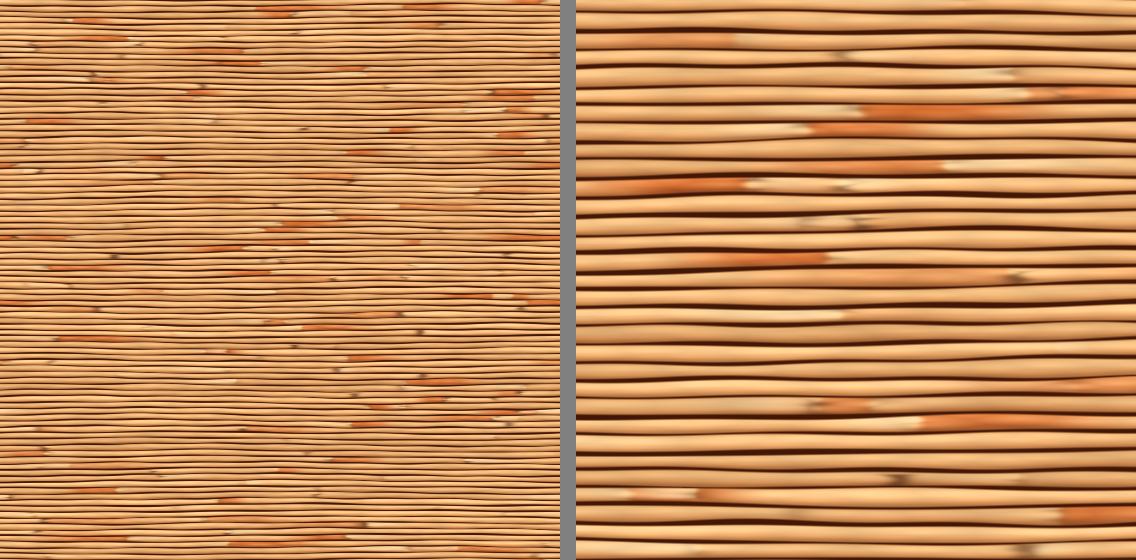
Left, the full canvas; right, a detail of the centre.
A WebGL 1 fragment shader for this texture:

```glsl
precision highp float;

uniform vec2 u_resolution;

const float ROWS = 93.0;            // reeds from bottom to top
const float TAU = 6.2831853;
const float EDGE_DRIFT = 0.13;      // how far reed edges wander, in rows
const float GAP_HALF = 0.10;        // mean half width of a gap, in rows
const float GAP_VARIATION = 0.05;
const float TONE_VARIATION = 0.14;  // brightness spread between reeds
const vec2 GRAIN_CELLS = vec2(28.0, 186.0);

const vec3 GAP_COLOR = vec3(0.26, 0.09, 0.02);
const vec3 KNOT_COLOR = vec3(0.42, 0.24, 0.12);
const vec3 RUST_COLOR = vec3(0.74, 0.36, 0.15);
const vec3 SHADE_COLOR = vec3(0.70, 0.45, 0.25);
const vec3 REED_COLOR = vec3(0.90, 0.65, 0.41);
const vec3 LIGHT_COLOR = vec3(0.96, 0.76, 0.52);
const vec3 PALE_COLOR = vec3(0.98, 0.86, 0.66);

float hash(vec2 p) {
  return fract(sin(dot(p, vec2(127.1, 311.7))) * 4375.85);
}

// Smooth variation along a reed, periodic across the canvas, in -1..1
float wave(float x, float row, float seed) {
  float a = hash(vec2(row, seed));
  float b = hash(vec2(row, seed + 1.0));
  return 0.6 * sin(TAU * (x * floor(1.0 + 3.0 * a) + b))
       + 0.4 * sin(TAU * (x * floor(4.0 + 5.0 * b) + a));
}

// Lower edge of a reed, always at or above its row line
float reedEdge(float x, float row) {
  return row + EDGE_DRIFT * (1.0 + wave(x, mod(row, ROWS), 3.0));
}

// Tiling cellular noise: distance to the nearest feature point
float cellular(vec2 p, vec2 period) {
  vec2 cell = floor(p);
  float nearest = 2.0;
  for (int j = -1; j <= 1; j++) {
    for (int i = -1; i <= 1; i++) {
      vec2 c = cell + vec2(float(i), float(j));
      vec2 w = mod(c, period);
      vec2 point = c + vec2(hash(w), hash(w + 41.3));
      nearest = min(nearest, distance(p, point));
    }
  }
  return nearest;
}

void main() {
  vec2 uv = gl_FragCoord.xy / u_resolution;
  float pixel = ROWS / u_resolution.y;

  // Find the reed and the position across it
  float y = uv.y * ROWS + 0.18 * sin(TAU * (uv.x + 2.0 * uv.y));
  float k = floor(y);
  if (y < reedEdge(uv.x, k)) k -= 1.0;
  float low = reedEdge(uv.x, k);
  float high = reedEdge(uv.x, k + 1.0);
  float v = (y - low) / (high - low);
  float row = mod(k, ROWS);
  float grain = cellular(uv * GRAIN_CELLS, GRAIN_CELLS);

  // Rounded body, lit from above
  vec3 color = mix(SHADE_COLOR, REED_COLOR, smoothstep(0.08, 0.42, v));
  color = mix(color, LIGHT_COLOR, smoothstep(0.35, 0.62, v));
  color = mix(color, REED_COLOR, smoothstep(0.74, 0.96, v));
  float tone = hash(vec2(row, 9.0)) - 0.5 + 0.35 * wave(uv.x, row, 12.0);
  color *= 1.0 + TONE_VARIATION * tone * vec3(0.7, 1.0, 1.3);

  // Joints: rust stain on one side, pale sheath on the other, dark knot between
  for (int i = 0; i < 2; i++) {
    vec2 id = vec2(row, 20.0 + 7.0 * float(i));
    float d = fract(uv.x - hash(id) + 0.5) - 0.5;
    d *= hash(id + 0.3) < 0.5 ? -1.0 : 1.0;
    d += 0.006 * (grain - 0.5);
    float stainLength = mix(0.04, 0.22, hash(id + 1.7));
    float sheathLength = mix(0.02, 0.16, hash(id + 2.9));
    float stain = smoothstep(-0.002, 0.006, d)
                * (1.0 - smoothstep(0.35 * stainLength, stainLength, d));
    float sheath = smoothstep(-0.002, 0.003, -d)
                 * (1.0 - smoothstep(0.2 * sheathLength, sheathLength, -d));
    float knot = exp(-pow(d / 0.009, 2.0)) * smoothstep(0.15, 0.65, grain);
    float stainAmount = smoothstep(0.35, 0.95, hash(id + 4.1));
    float sheathAmount = 0.75 * hash(id + 5.3);
    vec3 rust = RUST_COLOR * mix(0.82, 1.16, smoothstep(0.1, 0.6, v));
    color = mix(color, rust, stain * stainAmount * (0.65 + 0.35 * grain));
    color = mix(color, PALE_COLOR, sheath * sheathAmount * smoothstep(0.15, 0.5, v));
    color = mix(color, KNOT_COLOR, 0.85 * knot * hash(id + 6.7));
  }

  // Fine lengthwise grain
  color *= 1.0 + 0.10 * (0.5 - grain);

  // Dark gaps of uneven width
  float edgeRow = v < 0.5 ? row : mod(row + 1.0, ROWS);
  float gapHalf = GAP_HALF + GAP_VARIATION * wave(uv.x, edgeRow, 31.0)
                + GAP_VARIATION * (hash(vec2(edgeRow, 35.0)) - 0.5);
  float edgeDistance = min(y - low, high - y);
  float soft = max(0.07, 0.6 * pixel);
  float gap = 1.0 - smoothstep(gapHalf - soft, gapHalf + soft, edgeDistance);
  color = mix(color, GAP_COLOR, gap);

  gl_FragColor = vec4(clamp(color, 0.0, 1.0), 1.0);
}
```
